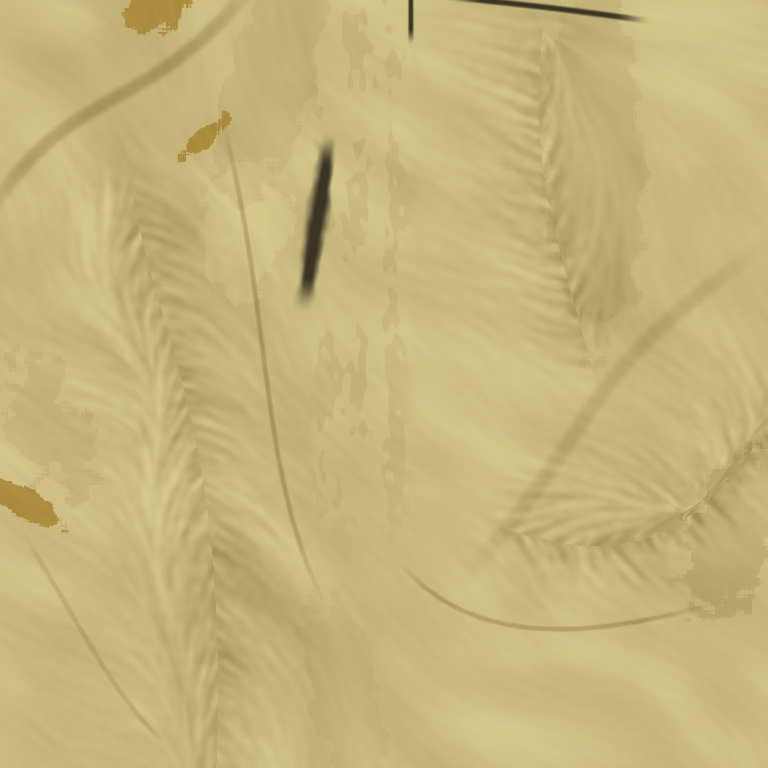
Write a Shadertoy shader that draws this texture.

```glsl
// Pale sandy relief: soft diagonal folds, feathered gullies, ragged flat patches,
// thin cracks and a few ochre scraps. Streaks are gradient noise averaged along
// a local slope direction that bends towards the gully curves.

const vec3 SAND = vec3(0.77, 0.707, 0.477);
const vec3 TONE_STEP = vec3(0.05, 0.055, 0.05);
const vec3 OCHRE = vec3(0.66, 0.53, 0.22);
const vec3 CRACK = vec3(0.23, 0.20, 0.14);

vec2 hashGradient(vec2 cell) {
    vec3 h = fract(cell.xyx * vec3(0.1031, 0.1030, 0.0973));
    h += dot(h, h.yzx + 33.33);
    float angle = 6.2832 * fract((h.x + h.y) * h.z);
    return vec2(cos(angle), sin(angle));
}

float gradientNoise(vec2 p) {
    vec2 i = floor(p), f = p - i;
    vec2 u = f * f * f * (f * (f * 6.0 - 15.0) + 10.0);
    vec2 e = vec2(1.0, 0.0);
    float low = mix(dot(hashGradient(i), f), dot(hashGradient(i + e), f - e), u.x);
    float high = mix(dot(hashGradient(i + e.yx), f - e.yx), dot(hashGradient(i + 1.0), f - 1.0), u.x);
    return mix(low, high, u.y);
}

// Noise smeared along a direction
float streaks(vec2 p, vec2 dir, float frequency, float reach) {
    float sum = 0.0;
    for (int i = 0; i < 11; i++) {
        float s = float(i) / 5.0 - 1.0;
        sum += gradientNoise((p + dir * s * reach) * frequency);
    }
    return sum / 11.0;
}

// Cubic curve: xy = offset from nearest point, z = side, w = position along it
vec4 curve(vec2 p, vec2 a, vec2 b, vec2 c, vec2 d) {
    vec4 best = vec4(9.0, 9.0, 1.0, 0.0);
    vec2 from = a;
    for (int i = 1; i <= 14; i++) {
        float t = float(i) / 14.0, k = 1.0 - t;
        vec2 to = k * k * k * a + 3.0 * k * t * (k * b + t * c) + t * t * t * d;
        vec2 e = to - from;
        float s = clamp(dot(p - from, e) / dot(e, e), 0.0, 1.0);
        vec2 v = p - from - e * s;
        if (dot(v, v) < dot(best.xy, best.xy))
            best = vec4(v, sign(e.x * v.y - e.y * v.x), (float(i) - 1.0 + s) / 14.0);
        from = to;
    }
    return best;
}

float taper(float t) { return smoothstep(0.0, 0.2, t) * smoothstep(1.0, 0.8, t); }

float line(vec4 c, float width) {
    return taper(c.w) * (1.0 - smoothstep(0.2 * width, width, length(c.xy)));
}

// Gully shadow with a different reach on each side
float gully(vec4 c, float reachRight, float reachLeft, float feather) {
    float reach = c.z < 0.0 ? reachRight : reachLeft;
    return taper(c.w) * exp(-max(length(c.xy) + feather * 0.08, 0.0) / reach);
}

vec2 pull(vec4 c) {
    float d = length(c.xy);
    return c.xy / max(d, 0.0001) * c.z * c.z * exp(-d / 0.075) * taper(c.w);
}

// Tilted ellipse with a ragged, slightly blocky outline
float patchMask(vec2 p, vec2 centre, vec2 radii, float angle, float rough) {
    vec2 block = floor(p * 190.0) / 190.0;
    float rag = gradientNoise(block * 22.0) + 0.6 * gradientNoise(block * 60.0);
    vec2 q = p - centre;
    float s = sin(angle), c = cos(angle);
    q = vec2(c * q.x + s * q.y, c * q.y - s * q.x) / radii;
    return 1.0 - smoothstep(0.95, 1.05, length(q) + rag * rough);
}

void mainImage(out vec4 fragColor, in vec2 fragCoord) {
    vec2 p = fragCoord / iResolution.xy;

    // Gullies and the slope they bend
    vec4 west = curve(p, vec2(0.16, 0.86), vec2(0.18, 0.52), vec2(0.33, 0.52), vec2(0.27, -0.2));
    vec4 north = curve(p, vec2(0.72, 1.05), vec2(0.67, 0.78), vec2(0.73, 0.7), vec2(0.78, 0.48));
    vec4 east = curve(p, vec2(1.08, 0.58), vec2(0.91, 0.26), vec2(0.82, 0.25), vec2(0.6, 0.33));
    vec2 tilt = mix(vec2(0.35, -0.9), vec2(0.8, -0.6), smoothstep(0.35, 0.6, p.x));
    tilt = mix(vec2(0.75, -0.6), tilt, smoothstep(0.1, 0.3, p.x));
    vec2 bend = vec2(gradientNoise(p * 3.5), gradientNoise(p * 3.5 + 17.0));
    vec2 dir = normalize(tilt + 0.9 * bend + 1.1 * (pull(west) - pull(north) + pull(east)));

    // Folds and feathered streaks
    float broad = streaks(p, dir, 13.0, 0.10);
    float fine = streaks(p, dir, 75.0, 0.022);
    float nearGully = max(gully(west, 0.09, 0.05, 0.0), max(gully(north, 0.06, 0.03, 0.0), gully(east, 0.10, 0.04, 0.0)));
    float tone = 0.45 + 2.8 * broad + 0.9 * gradientNoise(p * 4.0 + 5.0);
    tone += fine * (0.7 + 4.0 * nearGully);
    tone -= 1.5 * gully(west, 0.035, 0.075, fine) + 1.1 * gully(north, 0.025, 0.04, fine);
    tone -= 1.5 * gully(east, 0.045, 0.02, fine);

    // Flat ragged patches
    tone -= 0.7 * patchMask(p, vec2(0.775, 0.79), vec2(0.062, 0.23), 0.04, 0.35);
    tone -= 0.6 * patchMask(p, vec2(0.35, 0.89), vec2(0.055, 0.17), -0.25, 0.3);
    tone += 0.6 * patchMask(p, vec2(0.32, 0.70), vec2(0.055, 0.09), -0.2, 0.4);
    tone -= 0.6 * patchMask(p, vec2(0.06, 0.44), vec2(0.045, 0.10), 0.4, 0.8);
    tone -= 1.1 * patchMask(p, vec2(0.955, 0.31), vec2(0.05, 0.12), -0.4, 0.7);
    tone -= 0.4 * patchMask(p, vec2(0.45, 0.10), vec2(0.045, 0.13), 0.2, 0.5);

    // Mottled vertical band
    float band = smoothstep(0.39, 0.42, p.x) * smoothstep(0.55, 0.52, p.x) * smoothstep(0.25, 0.4, p.y);
    float mottle = gradientNoise(p * vec2(24.0, 9.0)) + 0.5 * gradientNoise(p * vec2(85.0, 40.0));
    tone += band * (0.25 - 0.65 * smoothstep(0.06, 0.14, mottle));

    // Soft brown creases and thin cracks
    vec4 creaseWest = curve(p, vec2(0.36, 1.06), vec2(0.19, 0.82), vec2(0.09, 0.92), vec2(-0.04, 0.68));
    vec4 creaseEast = curve(p, vec2(1.04, 0.71), vec2(0.72, 0.5), vec2(0.80, 0.45), vec2(0.58, 0.22));
    tone -= 2.2 * line(creaseWest, 0.014) + 1.2 * line(creaseEast, 0.016);
    vec4 seam = curve(p, vec2(0.28, 0.88), vec2(0.36, 0.6), vec2(0.33, 0.38), vec2(0.43, 0.2));
    vec4 ledge = curve(p, vec2(0.51, 0.28), vec2(0.6, 0.16), vec2(0.75, 0.16), vec2(0.95, 0.22));
    vec4 rill = curve(p, vec2(0.02, 0.32), vec2(0.1, 0.2), vec2(0.15, 0.08), vec2(0.23, 0.02));
    tone -= 2.2 * line(seam, 0.005) + 2.2 * line(ledge, 0.005) + 1.3 * line(rill, 0.005);
    vec3 color = SAND + TONE_STEP * clamp(tone, -3.5, 1.35);

    // Ochre scraps and dark gashes
    float scraps = patchMask(p, vec2(0.20, 0.99), vec2(0.045, 0.035), 0.0, 0.6);
    scraps = max(scraps, patchMask(p, vec2(0.262, 0.82), vec2(0.035, 0.013), 0.7, 0.8));
    scraps = max(scraps, patchMask(p, vec2(0.02, 0.35), vec2(0.07, 0.018), -0.5, 0.7));
    color = mix(color, OCHRE + 0.06 * fine, 0.9 * scraps);
    vec4 gash = curve(p, vec2(0.43, 0.83), vec2(0.423, 0.75), vec2(0.405, 0.68), vec2(0.395, 0.59));
    vec4 rim = curve(p, vec2(0.57, 1.005), vec2(0.68, 0.995), vec2(0.76, 0.985), vec2(0.85, 0.972));
    vec4 nick = curve(p, vec2(0.535, 1.05), vec2(0.535, 1.02), vec2(0.535, 0.98), vec2(0.535, 0.94));
    float dark = max(line(gash, 0.016 + 0.01 * mottle), max(line(rim, 0.006), line(nick, 0.005)));
    fragColor = vec4(mix(color, CRACK, dark), 1.0);
}
```
